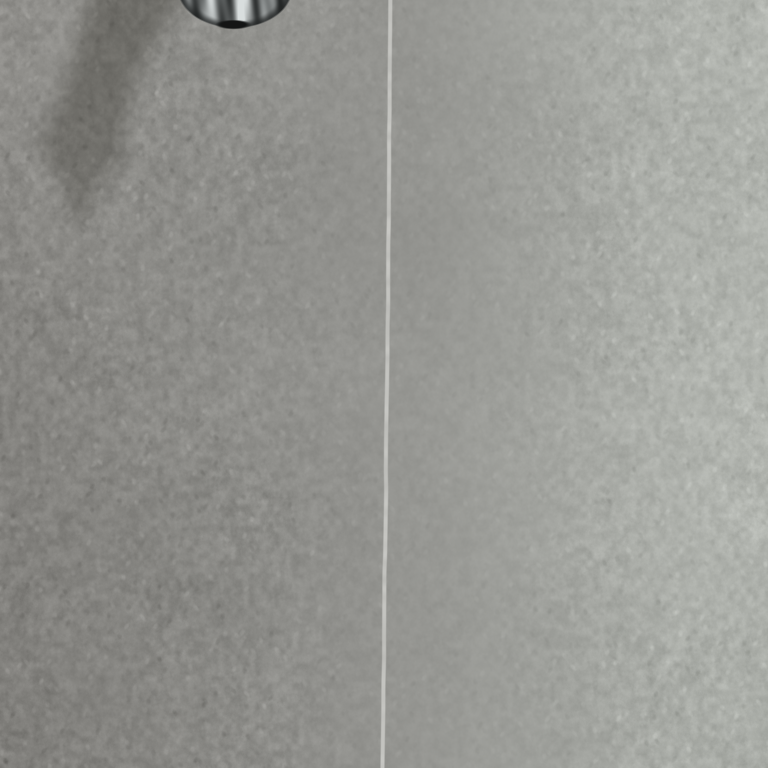
Give the GLSL for this texture, as a WebGL 2 fragment shader.

```glsl
#version 300 es
precision highp float;
// Grey stone tiles with a thin pale grout joint, a chrome nozzle and its soft shadow.
uniform vec2 u_resolution;
out vec4 fragColor;

const vec3 STONE_DARK = vec3(0.500, 0.495, 0.480);
const vec3 STONE_MID = vec3(0.565, 0.565, 0.550);
const vec3 STONE_LIGHT = vec3(0.685, 0.697, 0.675);
const vec3 GROUT = vec3(0.785, 0.785, 0.770);
const vec3 SHADOW_TINT = vec3(0.770, 0.765, 0.750);
const vec3 CHROME_DARK = vec3(0.130, 0.140, 0.140);
const vec3 CHROME_LIGHT = vec3(0.850, 0.870, 0.870);
const float GROUT_HALF_WIDTH = 0.0026;
const float GRAIN_SCALE = 125.0;
const float GRAIN_STRENGTH = 0.075;
const float FLECK_SCALE = 58.0;
const vec2 NOZZLE_CENTER = vec2(0.306, 1.015);
const vec2 NOZZLE_RADII = vec2(0.074, 0.051);

float hash(vec2 p) {
    vec3 q = fract(vec3(p.xyx) * 0.1031);
    q += dot(q, q.yzx + 33.33);
    return fract((q.x + q.y) * q.z);
}

float valueNoise(vec2 p) {
    vec2 cell = floor(p), f = fract(p);
    f = f * f * (3.0 - 2.0 * f);
    return mix(mix(hash(cell), hash(cell + vec2(1, 0)), f.x),
               mix(hash(cell + vec2(0, 1)), hash(cell + vec2(1, 1)), f.x), f.y);
}

float fbm(vec2 p) {
    float sum = 0.0, weight = 0.5;
    for (int i = 0; i < 4; i++) {
        sum += weight * valueNoise(p);
        p = mat2(1.6, 1.2, -1.2, 1.6) * p + 17.3;
        weight *= 0.5;
    }
    return sum / 0.9375;
}

// Distance to a capsule whose radius tapers from ra to rb.
float taperedCapsule(vec2 p, vec2 a, vec2 b, float ra, float rb) {
    vec2 ab = b - a;
    float t = clamp(dot(p - a, ab) / dot(ab, ab), 0.0, 1.0);
    return length(p - a - ab * t) - mix(ra, rb, t);
}

// Scattered chips: x holds the pale ones, y the dark ones.
vec2 flecks(vec2 p) {
    vec2 cell = floor(p), found = vec2(0.0);
    for (int j = -1; j <= 1; j++)
    for (int i = -1; i <= 1; i++) {
        vec2 id = cell + vec2(i, j);
        vec2 center = id + vec2(hash(id + 3.1), hash(id + 41.7));
        float kind = hash(id + 87.3);
        float slant = hash(id + 19.9) - 0.5;
        vec2 d = p - center;
        d.x += slant * d.y;
        float chip = 1.0 - smoothstep(0.06, 0.28, length(d * vec2(1.1, 0.8)));
        found += chip * vec2(step(0.80, kind), step(kind, 0.15));
    }
    return found;
}

float nozzleShadow(vec2 p) {
    p += 0.014 * (vec2(fbm(p * 22.0), fbm(p * 22.0 + 9.0)) - 0.5);
    float d = taperedCapsule(p, vec2(0.180, 1.02), vec2(0.135, 0.91), 0.064, 0.046);
    d = min(d, taperedCapsule(p, vec2(0.135, 0.91), vec2(0.108, 0.81), 0.046, 0.054));
    d = min(d, taperedCapsule(p, vec2(0.108, 0.81), vec2(0.104, 0.735), 0.046, 0.020));
    return (1.0 - smoothstep(-0.028, 0.020, d)) * mix(0.72, 1.0, smoothstep(0.72, 0.92, p.y));
}

vec3 stone(vec2 p, float jointX) {
    // Light rises from left to right, with a faint lift in the upper left corner.
    float cloud = fbm(p * 4.0) - 0.5;
    vec3 color = mix(STONE_DARK, STONE_MID, smoothstep(-0.05, 0.56, p.x + 0.10 * p.y));
    color = mix(color, STONE_LIGHT, smoothstep(0.42, 0.98, p.x + 0.05 * cloud));
    color += 0.045 * exp(-dot(p - vec2(0.0, 1.0), p - vec2(0.0, 1.0)) * 9.0);
    color -= 0.025 * smoothstep(0.4, 0.0, p.y) * smoothstep(0.55, 1.0, p.x);
    color += 0.035 * cloud;

    // Grain is weakest beside the joint and clumps into rougher patches.
    float rough = mix(0.40, 1.0, smoothstep(0.03, 0.28, abs(p.x - jointX - 0.06)));
    rough *= 0.65 + 0.7 * fbm(p * 9.0 + 5.0);
    float grain = fbm(p * vec2(GRAIN_SCALE, GRAIN_SCALE * 0.9)) - 0.5;
    float mottle = fbm(p * 34.0 + 61.0) - 0.5;
    vec2 chips = flecks(p * FLECK_SCALE);
    float relief = GRAIN_STRENGTH * (1.7 * grain + 0.45 * mottle);
    return color + rough * (relief + 0.040 * chips.x - 0.040 * chips.y);
}

vec3 chrome(vec2 q) {
    float bands = 0.36 + 0.22 * cos(q.x * 13.0 - 1.2) + 0.12 * cos(q.x * 29.0 + q.y * 3.0);
    bands += 0.60 * exp(-pow((q.x - 0.16) / 0.13, 2.0)) + 0.40 * exp(-pow((q.x + 0.48) / 0.10, 2.0));
    bands *= 1.0 - 0.75 * smoothstep(0.80, 0.98, length(q));
    return mix(CHROME_DARK, CHROME_LIGHT, clamp(bands, 0.0, 1.0));
}

void main() {
    vec2 p = gl_FragCoord.xy / u_resolution;
    float pixel = 1.0 / min(u_resolution.x, u_resolution.y);

    float jointX = 0.4975 + 0.0145 * p.y - 0.004 * p.y * p.y + 0.0012 * (valueNoise(vec2(p.y * 28.0, 2.0)) - 0.5);
    vec3 color = stone(p, jointX);
    color *= mix(vec3(1.0), SHADOW_TINT, nozzleShadow(p));

    // Pale grout with a slightly uneven brightness.
    float joint = 1.0 - smoothstep(-pixel, pixel, abs(p.x - jointX) - GROUT_HALF_WIDTH);
    color = mix(color, GROUT, joint * (0.75 + 0.25 * valueNoise(vec2(p.y * 90.0, 7.0))));

    // Nozzle body and the dark outlet at its lower rim.
    vec2 q = (p - NOZZLE_CENTER) / NOZZLE_RADII;
    float edge = (length(q) - 1.0) * NOZZLE_RADII.y;
    color = mix(color, chrome(q), 1.0 - smoothstep(-pixel, pixel, edge));
    float outlet = length((p - vec2(0.304, 0.968)) / vec2(0.020, 0.0055)) - 1.0;
    color = mix(color, CHROME_DARK * 0.6, 1.0 - smoothstep(-0.25, 0.25, outlet));

    fragColor = vec4(clamp(color, 0.0, 1.0), 1.0);
}
```
